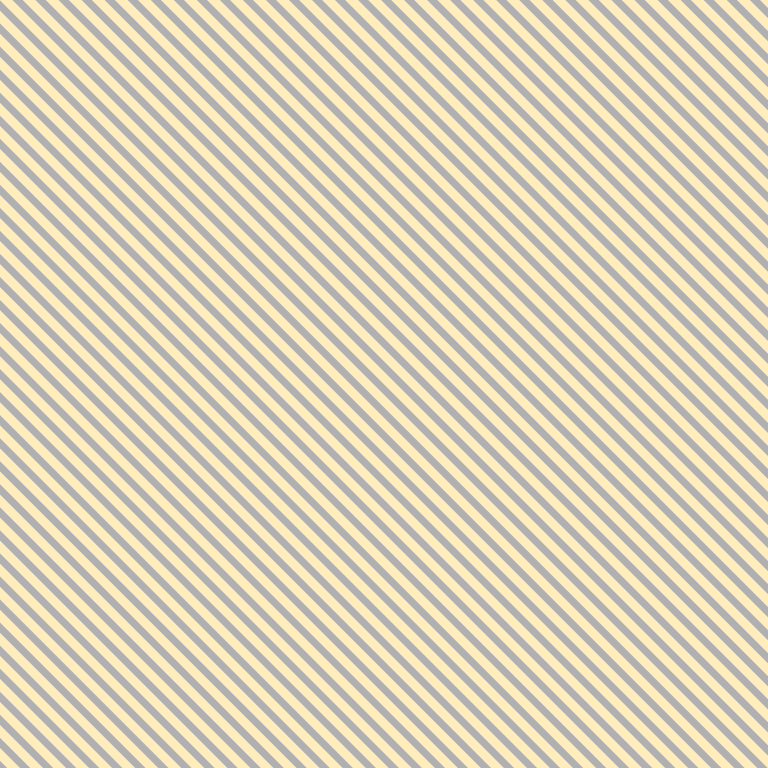
Give the GLSL for this pattern, as a three.js fragment shader.

```glsl
// Even diagonal stripes: grey bands on a cream ground, falling to the right at
// 45 degrees. The diagonal coordinate is folded into one period, and the
// distance to the band centre gives a smooth-edged coverage.

varying vec2 vUv;

const vec3 CREAM = vec3(1.0, 0.93, 0.74);
const vec3 GREY = vec3(0.69, 0.69, 0.70);

const float REPEATS = 33.333;    // stripes along each side of the canvas
const float BAND_WIDTH = 0.443;  // grey share of one period
const float BAND_CENTRE = 0.76;  // position of the grey band in its period

// Distance, in periods, from the nearest band edge; negative inside the band.
float bandDistance(float t, float centre, float width) {
  return abs(fract(t - centre + 0.5) - 0.5) - 0.5 * width;
}

// Coverage of a shape from its signed distance and the width of its soft edge.
float coverage(float distanceToEdge, float softness) {
  return clamp(0.5 - distanceToEdge / softness, 0.0, 1.0);
}

void main() {
  // Diagonal position counted in periods from the upper left corner
  float t = (vUv.x + vUv.y - 1.0) * REPEATS;
  float softness = max(0.7 * fwidth(t), 1e-5);

  float band = coverage(bandDistance(t, BAND_CENTRE, BAND_WIDTH), softness);
  gl_FragColor = vec4(mix(CREAM, GREY, band), 1.0);
}
```
